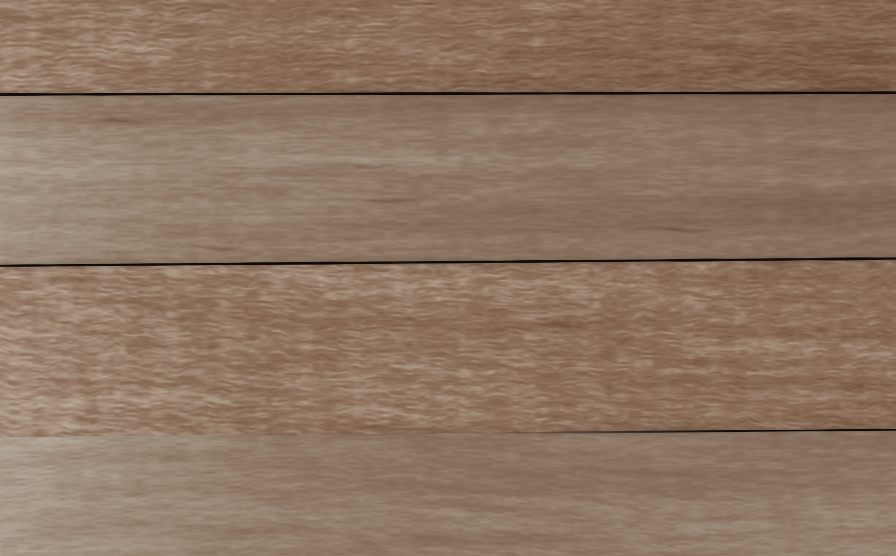
A WebGL 1 fragment shader for this texture:

```glsl
precision highp float;
// Four horizontal hardwood boards parted by three thin, slightly tilted gaps.
// Stretched value noise makes bands, grain and pores; each board has its own
// seed, tone and coarseness, and soft light falls in from the left.
uniform vec2 u_resolution;

// Layout, in canvas heights
const float LOWEST_GAP = 0.214;
const float BOARD_PITCH = 0.308;
const float GAP_TILT = 0.013;
const float GAP_HALF_WIDTH = 0.0021;

// Wood tones
const vec3 DARK_WOOD = vec3(0.425, 0.315, 0.245);
const vec3 MID_WOOD = vec3(0.540, 0.447, 0.370);
const vec3 PALE_WOOD = vec3(0.710, 0.665, 0.605);
const vec3 RED_TINT = vec3(0.014, -0.006, -0.014);
const vec3 GAP_COLOR = vec3(0.060, 0.045, 0.040);

// Contrast of each layer
const float BAND_AMOUNT = 0.42;
const float GRAIN_AMOUNT = 0.34;
const float PORE_AMOUNT = 0.36;
const float LIGHT_AMOUNT = 0.36;
const float STREAK_AMOUNT = 0.38;
const int STREAK_COUNT = 7;

float hash(vec2 p) {
  return fract(sin(dot(p, vec2(127.1, 311.7))) * 43758.5453);
}

float noise(vec2 p) {
  vec2 cell = floor(p);
  vec2 f = fract(p);
  f = f * f * (3.0 - 2.0 * f);
  float low = mix(hash(cell), hash(cell + vec2(1.0, 0.0)), f.x);
  float high = mix(hash(cell + vec2(0.0, 1.0)), hash(cell + vec2(1.0)), f.x);
  return mix(low, high, f.y);
}

// Layered noise centred on zero
float fbm(vec2 p) {
  float sum = 0.0;
  float weight = 0.5;
  for (int i = 0; i < 4; i++) {
    sum += weight * (noise(p) - 0.5);
    p = p * 2.03 + 17.3;
    weight *= 0.55;
  }
  return sum;
}

// Brightness offset of the wood fibres on one board
float fibres(vec2 p, float board, float coarse) {
  vec2 seed = vec2(board * 13.7 + 40.0, board * 29.3 + 80.0);
  float slope = (hash(seed) - 0.5) * 0.04;
  p.y += slope * p.x + 0.035 * (noise(p * vec2(1.3, 4.0) + seed) - 0.5);
  float bands = fbm(p * vec2(0.9, 16.0) + seed);
  float grain = fbm(p * vec2(7.0, 75.0) + seed);

  // Ripples bend the short pores of the coarse boards
  float ripple = noise(p * vec2(38.0, 26.0) + seed) - 0.5;
  p.y += 0.007 * coarse * ripple;
  float pores = noise(p * vec2(42.0, 215.0) + seed) - 0.5;
  pores += 0.6 * (noise(p * vec2(95.0, 290.0) + seed) - 0.5);

  return bands * BAND_AMOUNT
       + grain * GRAIN_AMOUNT * mix(0.75, 1.2, coarse)
       + pores * PORE_AMOUNT * mix(0.42, 1.0, coarse);
}

// Sparse dark mineral streaks scattered along the grain
float streaks(vec2 p, float aspect) {
  float sum = 0.0;
  for (int i = 0; i < STREAK_COUNT; i++) {
    float n = float(i);
    vec2 center = vec2(hash(vec2(n, 3.1)) * aspect, hash(vec2(n, 8.7)));
    vec2 size = vec2(0.025 + 0.05 * hash(vec2(n, 5.3)), 0.0035);
    vec2 d = (p - center) / size;
    d.y += 0.8 * sin(p.x * 40.0 + n);
    sum += exp(-dot(d, d)) * (0.4 + 0.6 * hash(vec2(n, 1.9)));
  }
  return sum;
}

void main() {
  vec2 uv = gl_FragCoord.xy / u_resolution;
  float aspect = u_resolution.x / u_resolution.y;
  vec2 p = vec2(uv.x * aspect, uv.y);
  float pixel = 1.0 / u_resolution.y;

  // Boards count upward from -1; gaps from 0; the top gap is almost level
  float tilt = GAP_TILT * (1.0 - 0.75 * smoothstep(0.58, 0.78, uv.y));
  float row = (uv.y - LOWEST_GAP - tilt * uv.x) / BOARD_PITCH;
  float board = floor(row);
  float gap = floor(row + 0.5);
  float coarse = 1.0 - mod(board, 2.0);

  // Wood tone: board shade, fibres, streaks and side light
  float tone = 0.49 - 0.05 * coarse - 0.035 * (board - 0.5);
  tone += fibres(p, board, coarse) - STREAK_AMOUNT * streaks(p, aspect);
  tone += LIGHT_AMOUNT * exp(-uv.x * 3.6) * mix(1.0, 0.7, uv.y);
  tone -= 0.08 * smoothstep(0.3, 1.0, uv.x) * uv.y;
  tone = clamp(tone, 0.0, 1.0);
  vec3 color = mix(DARK_WOOD, MID_WOOD, min(tone * 2.0, 1.0));
  color = mix(color, PALE_WOOD, max(tone * 2.0 - 1.0, 0.0));
  color += RED_TINT * coarse;

  // Gap: ragged dark line with a soft shadow; the lowest one closes to the left
  float offset = (row - gap) * BOARD_PITCH;
  float open = gap < 0.5 ? smoothstep(0.50, 0.85, uv.x) : 1.0;
  float width = GAP_HALF_WIDTH * mix(0.8, 1.25, noise(vec2(p.x * 22.0, gap * 9.0)));
  width *= gap < 0.5 ? 0.75 : 1.0;
  float line = 1.0 - smoothstep(width - 0.5 * pixel, width + 0.5 * pixel, abs(offset));
  float shadow = 0.22 * exp(-abs(offset) / 0.004);
  color *= 1.0 - shadow * mix(0.25, 1.0, open);
  color = mix(color, GAP_COLOR, line * open);

  gl_FragColor = vec4(color, 1.0);
}
```
